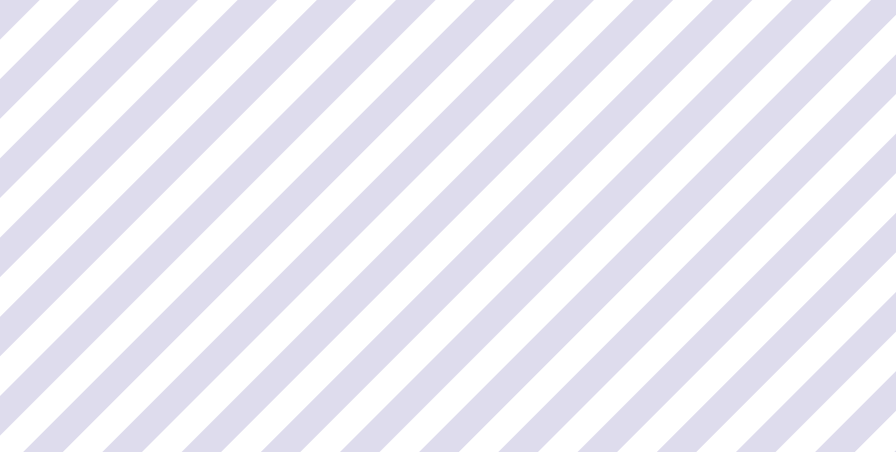
Write a WebGL 2 fragment shader that draws this pattern.

```glsl
#version 300 es
precision highp float;

uniform vec2 u_resolution;
out vec4 outColor;

const vec3 LAVENDER = vec3(0.871, 0.863, 0.929);
const vec3 WHITE = vec3(1.0);
const float STRIPES_PER_WIDTH = 16.0; // counted at right angles to the stripes
const float STRIPE_SHARE = 0.5;       // coloured part of each repeat

// Distance along a diagonal, from the top left corner
float diagonalDistance(vec2 fromTopLeft) {
    return dot(fromTopLeft, vec2(sqrt(0.5)));
}

// Smooth coverage of a stripe that starts each repeat
float stripeCoverage(float distanceAcross, float period, float share, float pixel) {
    float halfWidth = 0.5 * share * period;
    float local = mod(distanceAcross - halfWidth + 0.5 * period, period) - 0.5 * period;
    return clamp((halfWidth - abs(local)) / pixel + 0.5, 0.0, 1.0);
}

void main() {
    // Canvas units: the width is 1
    float pixel = 1.0 / u_resolution.x;
    vec2 fromTopLeft = vec2(gl_FragCoord.x, u_resolution.y - gl_FragCoord.y) * pixel;

    float across = diagonalDistance(fromTopLeft);
    float stripe = stripeCoverage(across, 1.0 / STRIPES_PER_WIDTH, STRIPE_SHARE, pixel);
    outColor = vec4(mix(WHITE, LAVENDER, stripe), 1.0);
}
```
